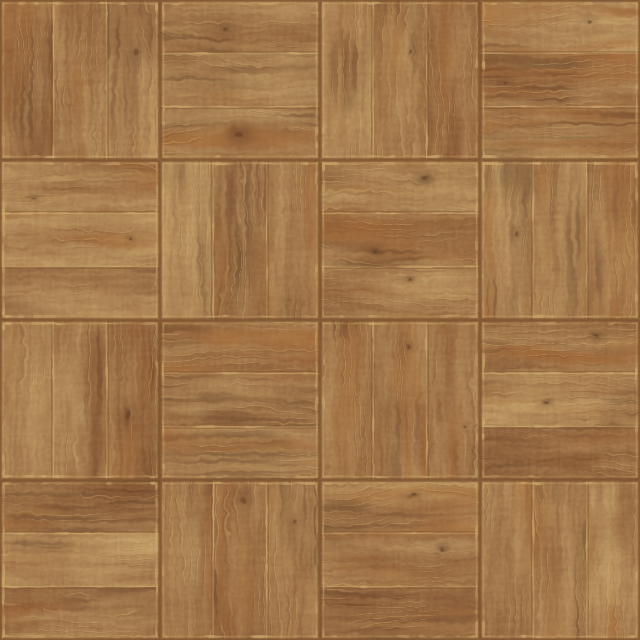
Write a Shadertoy shader that draws this texture.

```glsl
const float TILES = 4.0;
const float PLANKS = 3.0;
const vec3 DARK_WOOD = vec3(0.565, 0.385, 0.235);
const vec3 LIGHT_WOOD = vec3(0.74, 0.595, 0.39);
const vec3 AMBER = vec3(0.63, 0.385, 0.19);
const vec3 BURNT = vec3(0.36, 0.23, 0.14);
const vec3 GROOVE = vec3(0.49, 0.33, 0.19);
const vec3 WORN_EDGE = vec3(0.80, 0.66, 0.42);

float hash(vec2 p) {
    return fract(sin(dot(p, vec2(127.1, 311.7))) * 43758.5453);
}

float noise(vec2 p) {
    vec2 i = floor(p), f = fract(p);
    f = f * f * (3.0 - 2.0 * f);
    float low = mix(hash(i), hash(i + vec2(1.0, 0.0)), f.x);
    float high = mix(hash(i + vec2(0.0, 1.0)), hash(i + 1.0), f.x);
    return mix(low, high, f.y);
}

float fbm(vec2 p) {
    float sum = 0.0, amplitude = 0.533;
    for (int i = 0; i < 4; i++) {
        sum += amplitude * noise(p);
        p = p * 2.0 + 17.3;
        amplitude *= 0.5;
    }
    return sum;
}

// Soft line around distance zero
float stroke(float d, float halfWidth, float blur) {
    return 1.0 - smoothstep(halfWidth - blur, halfWidth + blur, abs(d));
}

// p.x runs along the grain, p.y across it, both in tile units
vec3 woodColor(vec2 p, float plank, vec2 id, float blur) {
    vec2 offset = 40.0 * vec2(hash(id), hash(id + 5.3));
    vec2 s = p + offset;

    // The knot bends the fibres around it
    vec2 center = vec2(mix(0.12, 0.88, hash(id + 1.7)),
                       (plank + mix(0.25, 0.75, hash(id + 2.9))) / PLANKS);
    float present = step(0.58, hash(id + 8.1));
    float size = mix(0.012, 0.032, pow(hash(id + 4.4), 3.0)) * present + 0.0001;
    vec2 q = p - center;
    q += 0.022 * (vec2(noise(s * 24.0), noise(s * 24.0 + 7.0)) - 0.5);
    float r = length(q * vec2(0.7, 1.0));
    float fibre = q.y * r * r / (r * r + 2.0 * size * size);
    vec2 g = vec2(s.x, fibre + offset.y + 0.03 * noise(s * vec2(2.5, 5.0)));

    // Plank tone, clouds, fibres, pores and faint saw marks
    float tone = 0.5 + 0.46 * (hash(id + 6.2) - 0.5);
    tone += 0.80 * (fbm(s * vec2(1.6, 4.0)) - 0.5);
    tone += 0.70 * (fbm(g * vec2(1.2, 13.0)) - 0.5);
    tone += 0.32 * (noise(g * vec2(5.0, 58.0)) - 0.5);
    tone += 0.14 * (noise(s * vec2(60.0, 9.0)) - 0.5);
    tone += 0.16 * (noise(s * 62.0) - 0.5);
    vec3 color = mix(DARK_WOOD, LIGHT_WOOD, clamp(tone, -0.2, 1.2));

    // Amber stains and long dark streaks
    float stain = smoothstep(0.44, 0.80, fbm(g * vec2(1.1, 8.0) + 31.0));
    color = mix(color, AMBER, (0.25 + 0.35 * hash(id + 3.6)) * stain);
    float patchMask = smoothstep(0.48, 0.80, noise(s * vec2(1.8, 4.0) + 9.0));
    float streak = smoothstep(0.45, 0.85, noise(g * vec2(2.5, 42.0) + 3.0));
    color = mix(color, BURNT, patchMask * (0.10 + 0.30 * streak));

    // Wavy raised grain: a pale ridge beside a thin shadow
    float rings = g.y * 23.0 + 2.8 * noise(s * vec2(1.8, 5.0) + 13.0);
    float ridge = fract(rings) - 0.5;
    float visible = smoothstep(0.45, 0.80, noise(s * vec2(4.0, 14.0) + 21.0));
    float ringBlur = 0.04 + 8.0 * blur;
    color = mix(color, WORN_EDGE, 0.40 * visible * stroke(ridge, 0.05, ringBlur));
    color = mix(color, BURNT, 0.18 * visible * stroke(ridge + 0.20, 0.05, ringBlur));

    // Smoky knot with a dark heart
    float halo = present * exp(-r * r / (5.0 * size * size));
    color = mix(color, BURNT, halo * (0.18 + 0.30 * streak));
    float heart = present * (1.0 - smoothstep(0.2 * size, 0.7 * size + blur, r));
    return mix(color, BURNT, 0.55 * heart);
}

// Pale chipped seams between planks and dark grooves around tiles
vec3 addJoints(vec3 color, vec2 p, vec2 uv, float blur) {
    vec2 border = min(p, 1.0 - p);
    float edge = min(border.x, border.y);
    float seam = abs(p.y - 0.5) - 0.5 / PLANKS;
    float wobble = 0.005 * (noise(uv * 16.0) - 0.5);
    float wear = smoothstep(0.25, 0.75, noise(uv * 7.0 + 51.0));
    float chip = smoothstep(0.48, 0.80, noise(uv * 22.0 + 5.0));

    color = mix(color, GROOVE, 0.55 * stroke(seam - 0.009, 0.004, blur));
    float seamWidth = 0.004 + 0.004 * wear * chip;
    color = mix(color, WORN_EDGE, mix(0.3, 0.75, wear) * stroke(seam + wobble, seamWidth, blur));

    // Rims whiten most beside the plank corners
    float side = min(border.y, abs(seam));
    float corner = exp(-18.0 * max(border.x, side));
    float rim = stroke(edge - 0.021 + wobble, 0.005 + 0.005 * chip, blur);
    color = mix(color, WORN_EDGE, rim * clamp(0.22 + 0.40 * wear * chip + 0.6 * corner, 0.0, 0.85));

    color = mix(color, GROOVE, 0.2 * (1.0 - smoothstep(0.006, 0.024, edge)));
    return mix(color, GROOVE, 0.75 * stroke(edge, 0.010, blur));
}

void mainImage(out vec4 fragColor, in vec2 fragCoord) {
    vec2 uv = fragCoord / iResolution.xy * TILES;
    float blur = 0.75 * TILES / min(iResolution.x, iResolution.y);
    vec2 cell = floor(uv);
    vec2 p = fract(uv);

    // Alternate the plank direction like a checkerboard
    if (mod(cell.x + cell.y, 2.0) > 0.5) p = p.yx;
    float plank = floor(p.y * PLANKS);
    vec2 id = cell + vec2(plank * 7.0, plank * 13.0);

    vec3 color = woodColor(p, plank, id, blur);
    color = addJoints(color, p, uv, blur);
    fragColor = vec4(color, 1.0);
}
```
